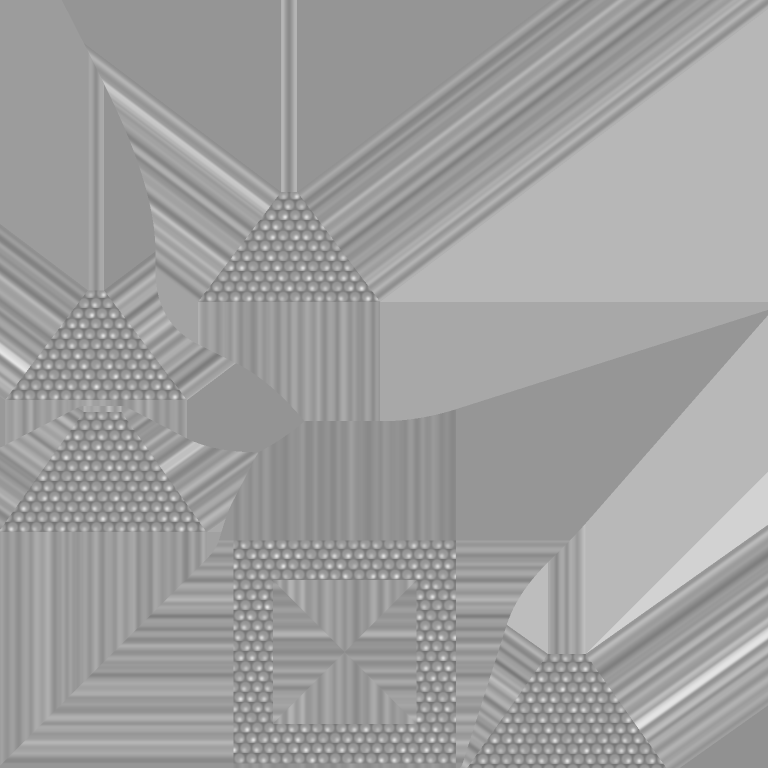
Reproduce this background procedurally as a WebGL 1 fragment shader.

```glsl
precision highp float;
// Grey beaded trapezoids and a square frame, their edge tones streaking out to the nearest-shape borders.
uniform vec2 u_resolution;

const float BEAD = 0.0156;
const float ROW = 0.0133;
const float TAU = 6.28318;

float hash(vec2 p) {
  vec3 q = fract(p.xyx * 0.1031);
  q += dot(q, q.yzx + 33.33);
  return fract((q.x + q.y) * q.z);
}

float noise(float x, float seed) {
  float cell = floor(x);
  float blend = smoothstep(0.0, 1.0, x - cell);
  return mix(hash(vec2(cell, seed)), hash(vec2(cell + 1.0, seed)), blend);
}

// Staggered rows of small domes, each with a highlight near its lower rim.
float beads(vec2 p) {
  float row = floor(p.y / ROW);
  float x = p.x / BEAD + 0.5 * mod(row, 2.0);
  vec2 cell = vec2(floor(x), row);
  vec2 d = vec2(fract(x) - 0.5, (fract(p.y / ROW) - 0.5) * ROW / BEAD);
  float tilt = hash(cell + 40.0);
  vec2 toGlint = d - vec2(0.36 * (tilt - 0.5), -0.17);
  float glint = (0.1 + 0.2 * hash(cell + 90.0)) * exp(-28.0 * dot(toGlint, toGlint));
  float gap = 0.12 * smoothstep(0.3, 0.55, length(d));
  return 0.6 + glint - gap - 0.06 * d.y;
}

// Tone along an edge: a bead-wide wave mixed with coarse and fine noise.
float streak(float along, float seed, float base, float amount) {
  float u = along / BEAD;
  float coarse = noise(u * 1.3 + 50.0, seed) - 0.5;
  float fine = noise(u * 3.7 + 80.0, seed + 7.0) - 0.5;
  return base + amount * (0.9 * coarse + 0.6 * fine - 0.35 * cos(TAU * u));
}

// Corner fan: bright corners gain a lighter facet toward the upper right.
float cornerTone(float tone, vec2 away) {
  float facet = step(0.0, away.y) * step(away.y, away.x);
  return tone + 0.8 * max(tone - 0.59, 0.0) * facet;
}

// Returns distance and tone. size: top half width, bottom half width, half height.
// corners: top left, top right, bottom left, bottom right.
// glint: place of the brightest slant streak, its sign choosing the side.
vec2 trapezoid(vec2 p, vec2 centre, vec3 size, vec4 corners, float glint) {
  vec2 q = p - centre;
  float side = q.x < 0.0 ? -1.0 : 1.0;
  float seed = floor(centre.x * 100.0) + 3.0 * side;
  vec2 top = vec2(size.x, size.z);
  vec2 edge = vec2(size.y - size.x, -2.0 * size.z);
  vec2 fromTop = vec2(abs(q.x), q.y) - top;
  bool within = dot(fromTop, vec2(-edge.y, edge.x)) < 0.0;
  if (within && abs(q.y) < size.z) return vec2(0.0, beads(q + vec2(0.0, size.z)));

  // Flat top and bottom
  if (q.y > size.z && abs(q.x) < size.x)
    return vec2(q.y - size.z, streak(q.x, seed - 3.0 * side, 0.62, 0.13));
  if (q.y < -size.z && abs(q.x) < size.y)
    return vec2(-q.y - size.z, streak(q.x, seed + 20.0 - 3.0 * side, 0.62, 0.09));

  // Slanted sides and corners
  float t = clamp(dot(fromTop, edge) / dot(edge, edge), 0.0, 1.0);
  vec2 away = fromTop - edge * t;
  vec2 pair = side < 0.0 ? corners.xz : corners.yw;
  float tone = streak(t * length(edge), seed, 0.62, 0.14);
  tone += 0.2 * (1.0 - smoothstep(0.02, 0.045, abs(t * side - glint)));
  if (t <= 0.0) tone = cornerTone(pair.x, vec2(away.x * side, away.y));
  if (t >= 1.0) tone = cornerTone(pair.y, vec2(away.x * side, away.y));
  return vec2(length(away), tone);
}

// Square ring: distance and tone, outside as well as in the hole.
vec2 squareFrame(vec2 p, vec2 centre, float outer, float inner) {
  vec2 q = p - centre;
  vec2 a = abs(q);
  float reach = max(a.x, a.y);
  bool upright = a.y > a.x;
  if (reach < inner)
    return vec2(inner - reach, streak(upright ? q.x : q.y, upright ? 61.0 : 64.0, 0.61, 0.1));
  if (reach < outer) return vec2(0.0, beads(q + outer));
  float tone = 0.59;
  if (a.x < outer) tone = streak(q.x, 67.0, 0.575, 0.055);
  else if (a.y < outer) tone = streak(q.y, 70.0, 0.61, 0.11);
  return vec2(length(max(a - outer, 0.0)), tone);
}

vec2 nearest(vec2 a, vec2 b) {
  return a.x < b.x ? a : b;
}

float scene(vec2 p) {
  vec3 slim = vec3(0.0105, 0.1185, 0.0715);
  vec3 wide = vec3(0.0245, 0.1355, 0.0783);
  vec2 hit = trapezoid(p, vec2(0.3765, 0.6785), slim, vec4(0.585, 0.585, 0.64, 0.66), -0.165);
  hit = nearest(hit, trapezoid(p, vec2(0.125, 0.5505), slim, vec4(0.61, 0.58, 0.6, 0.58), -0.72));
  hit = nearest(hit, trapezoid(p, vec2(0.1335, 0.3853), wide, vec4(0.6, 0.6, 0.6, 0.63), 0.48));
  hit = nearest(hit, trapezoid(p, vec2(0.738, 0.0701), wide, vec4(0.74, 0.72, 0.6, 0.57), 0.6));
  hit = nearest(hit, squareFrame(p, vec2(0.449, 0.151), 0.145, 0.0935));
  return hit.y;
}

void main() {
  // Four samples smooth every border
  float tone = 0.0;
  for (int i = 0; i < 4; i++) {
    float k = float(i);
    vec2 offset = vec2(mod(k, 2.0), floor(k / 2.0)) * 0.5 - 0.25;
    tone += 0.25 * scene((gl_FragCoord.xy + offset) / u_resolution);
  }
  gl_FragColor = vec4(vec3(tone), 1.0);
}
```
